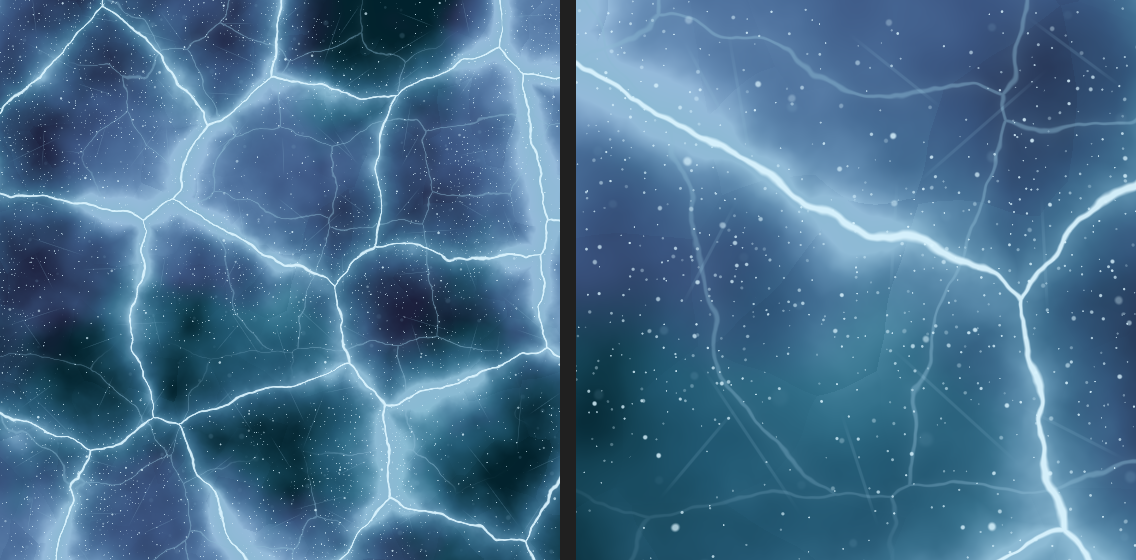
Left: the whole. Right: its middle third, enlarged.
Reproduce this texture procedurally as a three.js fragment shader.

```glsl
// Cracked blue ice: warped cellular noise gives the plates, whose edges carry a
// bright crack and a frosty halo. Cloudy depths, hairline cracks, scratches and
// scattered frost flakes are layered over a dark-to-pale colour ramp.

#define PLATES 3.3          // main plates across the canvas
#define HAIR_PLATES 5.3     // plates of the hairline crack net
#define SHARDS 13.0         // facets that break up the halo
#define CRACK_WIDTH 0.0027  // half width of a main crack
#define HALO_WIDTH 0.039    // reach of the frost beside cracks
#define HALO_GAIN 0.80
#define BEND 0.075          // slow wander of the cracks
#define JAG 0.017           // fine raggedness of the cracks
#define FLAKE_GAIN 0.85

varying vec2 vUv;

const vec3 ABYSS  = vec3(0.05, 0.13, 0.19);
const vec3 DEEP   = vec3(0.12, 0.26, 0.35);
const vec3 OCEAN  = vec3(0.17, 0.34, 0.46);
const vec3 STEEL  = vec3(0.23, 0.43, 0.55);
const vec3 MIST   = vec3(0.35, 0.55, 0.67);
const vec3 FROST  = vec3(0.55, 0.73, 0.83);
const vec3 GLINT  = vec3(0.86, 0.96, 1.00);
const vec3 VIOLET = vec3(0.065, -0.005, 0.055);
const vec3 TEAL   = vec3(-0.045, 0.005, -0.015);

float hash(vec2 p) {
  vec3 q = fract(p.xyx * 0.1031);
  q += dot(q, q.yzx + 33.33);
  return fract((q.x + q.y) * q.z);
}

vec2 hash2(vec2 p) { return vec2(hash(p), hash(p + 57.3)); }

float noise(vec2 p) {
  vec2 i = floor(p), f = fract(p);
  f = f * f * (3.0 - 2.0 * f);
  vec2 e = vec2(1.0, 0.0);
  return mix(mix(hash(i), hash(i + e.xy), f.x),
             mix(hash(i + e.yx), hash(i + e.xx), f.x), f.y);
}

float fbm(vec2 p) {
  float sum = 0.0, amp = 0.53;
  for (int i = 0; i < 4; i++) {
    sum += amp * noise(p);
    p = mat2(1.6, 1.2, -1.2, 1.6) * p + 7.1;
    amp *= 0.5;
  }
  return sum;
}

vec2 fbm2(vec2 p) { return vec2(fbm(p), fbm(p + 31.7)) - 0.5; }

// Cellular noise: x = distance to the nearest plate edge, y = plate hash
vec2 plates(vec2 p) {
  vec2 cell = floor(p), f = fract(p), nearCell = vec2(0.0), nearSite = vec2(0.0);
  float best = 8.0, edge = 8.0;
  for (int y = -1; y <= 1; y++) for (int x = -1; x <= 1; x++) {
    vec2 g = vec2(float(x), float(y));
    vec2 site = g + 0.05 + 0.9 * hash2(cell + g) - f;
    float d = dot(site, site);
    if (d < best) { best = d; nearSite = site; nearCell = g; }
  }
  for (int y = -2; y <= 2; y++) for (int x = -2; x <= 2; x++) {
    vec2 g = nearCell + vec2(float(x), float(y));
    vec2 site = g + 0.05 + 0.9 * hash2(cell + g) - f;
    vec2 gap = site - nearSite;
    if (dot(gap, gap) > 0.0001) edge = min(edge, dot(0.5 * (site + nearSite), normalize(gap)));
  }
  return vec2(edge, hash(cell + nearCell + 91.0));
}

// Round specks, one per grid cell at most; radius is in canvas units
float flakes(vec2 p, float grid, float radius, float share) {
  vec2 cell = floor(p * grid);
  vec2 center = (cell + 0.2 + 0.6 * hash2(cell + 13.0)) / grid;
  float size = radius * mix(0.45, 1.0, pow(hash(cell + 5.0), 3.0));
  float shown = step(hash(cell + 71.0), share) * mix(0.3, 1.0, hash(cell + 29.0));
  return shown * (1.0 - smoothstep(size * 0.35, size, length(p - center)));
}

// Straight faint scratches, one short segment per grid cell
float scratches(vec2 p, float grid) {
  vec2 cell = floor(p * grid);
  float angle = 6.2832 * hash(cell + 3.0);
  vec2 dir = vec2(cos(angle), sin(angle));
  vec2 rel = fract(p * grid) - 0.35 - 0.3 * hash2(cell + 43.0);
  float along = dot(rel, dir), across = abs(dot(rel, vec2(-dir.y, dir.x))) / grid;
  return (1.0 - smoothstep(0.0004, 0.0014, across)) * (1.0 - smoothstep(0.1, 0.34, abs(along)));
}

vec3 iceRamp(float t) {
  t *= 5.0;
  vec3 c = mix(ABYSS, DEEP, clamp(t, 0.0, 1.0));
  c = mix(c, OCEAN, clamp(t - 1.0, 0.0, 1.0));
  c = mix(c, STEEL, clamp(t - 2.0, 0.0, 1.0));
  c = mix(c, MIST, clamp(t - 3.0, 0.0, 1.0));
  return mix(c, FROST, clamp(t - 4.0, 0.0, 1.0));
}

void main() {
  vec2 p = vUv;
  vec2 bend = fbm2(p * 5.0) * BEND, jag = fbm2(p * 27.0) * JAG;

  // Main cracks and their faceted halo
  float d = plates((p + bend + jag) * PLATES + 2.0).x / PLATES;
  float shard = plates((p + bend) * SHARDS).y;
  float spread = HALO_WIDTH * mix(0.6, 1.4, noise(p * 7.0 + 4.0)) * mix(0.86, 1.14, shard);
  float halo = exp(-d / spread);
  float width = CRACK_WIDTH * mix(0.65, 1.25, noise(p * 22.0));
  float crack = 1.0 - smoothstep(width * 0.25, width, d);

  // Hairline cracks that fade in and out
  float h = plates((p + bend * 1.6 + jag) * HAIR_PLATES + 17.0).x / HAIR_PLATES;
  float hair = 0.38 * (1.0 - smoothstep(0.0004, 0.0019, h)) + 0.12 * exp(-h / 0.007);
  hair *= smoothstep(0.35, 0.65, noise(p * 4.0 + 9.0));

  // Cloudy depths, tinted teal or violet away from the frost
  float cloud = smoothstep(0.28, 0.72, fbm(p * 4.2 + 12.0));
  float grain = fbm(p * 34.0 + jag * 40.0) - 0.5;
  float tone = mix(-0.06, 0.56, cloud) + HALO_GAIN * halo + 0.16 * grain * (0.4 + halo);
  float violet = smoothstep(0.42, 0.6, fbm(p * 3.1 + 40.0));
  vec3 color = iceRamp(tone) + mix(TEAL, VIOLET, violet) * (1.0 - halo);

  // Frost flakes gather in drifts; large ones are soft bubbles
  float drift = smoothstep(0.3, 0.75, fbm(p * 6.0 + 23.0));
  vec2 rough = p + jag * 0.15;
  float frost = flakes(rough, 95.0, 0.0021, 0.12 + 0.4 * drift);
  frost = max(frost, flakes(rough + 0.37, 150.0, 0.0015, 0.08 + 0.35 * drift));
  frost = max(frost, flakes(rough + 0.71, 42.0, 0.0036, 0.1 + 0.15 * drift));
  float bubbles = flakes(rough + 0.19, 36.0, 0.0075, 0.16);

  float scratch = scratches(p, 6.0) + scratches(p + 0.43, 9.0);
  color = mix(color, FROST, clamp(hair + 0.17 * scratch + 0.18 * bubbles, 0.0, 1.0));
  color = mix(color, GLINT, FLAKE_GAIN * frost);
  color = mix(color, GLINT, 0.92 * crack);
  gl_FragColor = vec4(color, 1.0);
}
```
